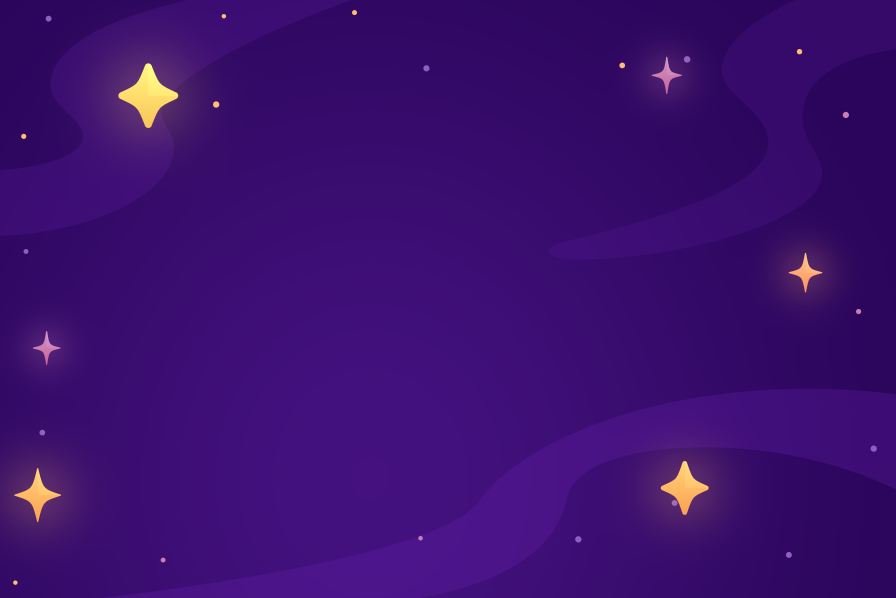
Reproduce this background procedurally as a WebGL 1 fragment shader.

```glsl
precision highp float;
// Violet night sky with flowing ribbons, glowing four-point stars and small dots.

uniform vec2 u_resolution;

// Lengths are in canvas heights.
const vec3 SKY_GLOW = vec3(0.265, 0.068, 0.495);
const vec3 SKY_EDGE = vec3(0.165, 0.020, 0.355);
const vec2 SKY_CENTER = vec2(0.62, 0.20);
const vec2 SKY_REACH = vec2(1.02, 1.15);
const vec3 RIBBON = vec3(0.40, 0.12, 0.68);
const vec3 GOLD = vec3(1.00, 0.87, 0.43);
const vec3 AMBER = vec3(1.00, 0.73, 0.40);
const vec3 PEACH = vec3(1.00, 0.67, 0.46);
const vec3 PINK = vec3(0.80, 0.49, 0.69);
const vec3 LILAC = vec3(0.56, 0.37, 0.76);
const float DOT_CELL = 0.214;
const float DOT_RADIUS = 0.0052;
const int CURVE_STEPS = 14;

// Path state: pen position, squared edge distance, side (-1 inside)
vec2 pen, start;
float edge2, side;

void moveTo(vec2 a) {
  pen = start = a;
  edge2 = 1e3;
  side = 1.0;
}

void lineTo(vec2 p, vec2 b) {
  vec2 e = b - pen, w = p - pen;
  vec2 r = w - e * clamp(dot(w, e) / max(dot(e, e), 1e-8), 0.0, 1.0);
  edge2 = min(edge2, dot(r, r));
  bvec3 c = bvec3(p.y >= pen.y, p.y < b.y, e.x * w.y > e.y * w.x);
  if (all(c) || all(not(c))) side = -side;
  pen = b;
}

void curveTo(vec2 p, vec2 b, vec2 c, vec2 d) {
  vec2 a = pen;
  for (int i = 1; i <= CURVE_STEPS; i++) {
    float t = float(i) / float(CURVE_STEPS), s = 1.0 - t;
    lineTo(p, s * s * s * a + 3.0 * s * t * (s * b + t * c) + t * t * t * d);
  }
}

float closePath(vec2 p) {
  lineTo(p, start);
  return side * sqrt(edge2);
}

float fill(float d) {
  return clamp(0.5 - d * u_resolution.y, 0.0, 1.0);
}

float upperLeftRibbon(vec2 p) {
  moveTo(vec2(0.361, 1.01));
  curveTo(p, vec2(0.186, 0.977), vec2(0.084, 0.922), vec2(0.084, 0.859));
  curveTo(p, vec2(0.084, 0.820), vec2(0.139, 0.805), vec2(0.139, 0.771));
  curveTo(p, vec2(0.139, 0.742), vec2(0.078, 0.719), vec2(-0.01, 0.715));
  lineTo(p, vec2(-0.01, 0.605));
  curveTo(p, vec2(0.156, 0.609), vec2(0.291, 0.678), vec2(0.291, 0.752));
  curveTo(p, vec2(0.291, 0.781), vec2(0.270, 0.789), vec2(0.270, 0.814));
  curveTo(p, vec2(0.270, 0.854), vec2(0.391, 0.932), vec2(0.615, 1.01));
  return closePath(p);
}

float upperRightRibbon(vec2 p) {
  moveTo(vec2(1.352, 1.01));
  curveTo(p, vec2(1.260, 0.971), vec2(1.207, 0.926), vec2(1.207, 0.883));
  curveTo(p, vec2(1.207, 0.840), vec2(1.285, 0.814), vec2(1.285, 0.762));
  curveTo(p, vec2(1.285, 0.684), vec2(1.094, 0.633), vec2(0.938, 0.594));
  curveTo(p, vec2(0.902, 0.584), vec2(0.914, 0.566), vec2(0.967, 0.566));
  curveTo(p, vec2(1.133, 0.566), vec2(1.375, 0.629), vec2(1.375, 0.709));
  curveTo(p, vec2(1.375, 0.742), vec2(1.342, 0.762), vec2(1.342, 0.805));
  curveTo(p, vec2(1.342, 0.863), vec2(1.396, 0.906), vec2(1.514, 0.920));
  lineTo(p, vec2(1.514, 1.01));
  return closePath(p);
}

float lowerRibbon(vec2 p) {
  moveTo(vec2(0.117, -0.006));
  curveTo(p, vec2(0.391, 0.023), vec2(0.732, 0.082), vec2(0.797, 0.156));
  curveTo(p, vec2(0.852, 0.244), vec2(1.055, 0.350), vec2(1.348, 0.350));
  curveTo(p, vec2(1.406, 0.350), vec2(1.465, 0.346), vec2(1.514, 0.338));
  lineTo(p, vec2(1.514, 0.174));
  curveTo(p, vec2(1.406, 0.229), vec2(1.289, 0.252), vec2(1.178, 0.252));
  curveTo(p, vec2(1.055, 0.252), vec2(0.957, 0.223), vec2(0.947, 0.164));
  curveTo(p, vec2(0.930, 0.072), vec2(0.820, 0.014), vec2(0.664, -0.006));
  return closePath(p);
}

// Concave star folded into one quadrant, with a soft halo
void drawStar(inout vec3 color, vec2 p, vec2 size, float waist, float tip, vec3 tint) {
  float halo = exp(-dot(p, p) / (2.4 * size.y * size.y));
  color = mix(color, tint, 0.20 * halo);
  if (length(p) > 2.0 * size.y) return;
  vec2 q = abs(p), r = size - tip, c = waist * r;
  moveTo(vec2(r.x, 0.0));
  curveTo(q, c, c, vec2(0.0, r.y));
  lineTo(q, vec2(-1.0, r.y));
  lineTo(q, vec2(-1.0));
  lineTo(q, vec2(r.x, -1.0));
  float d = closePath(q) - tip;
  float light = 0.10 * p.y / size.y + 0.04 * step(0.0, min(p.x, p.y));
  color = mix(color, tint + light * vec3(0.3, 1.0, 0.8), fill(d));
}

vec3 hash3(vec2 p) {
  vec3 k = vec3(dot(p, vec2(127.1, 311.7)), dot(p, vec2(269.5, 183.3)), dot(p, vec2(419.2, 371.9)));
  return fract(sin(k) * 43758.5);
}

// Jittered dots that leave the middle of the sky empty
void drawDots(inout vec3 color, vec2 p) {
  vec2 cell = floor(p / DOT_CELL);
  vec3 h = hash3(cell);
  vec2 center = (cell + 0.12 + 0.76 * h.xy) * DOT_CELL;
  float away = length((center - vec2(0.75, 0.5)) / vec2(0.62, 0.36));
  float radius = DOT_RADIUS * mix(0.7, 1.05, fract(h.z * 7.3));
  vec3 tint = h.z < 0.45 ? mix(PEACH, GOLD, 0.35) : (h.z < 0.85 ? LILAC : PINK);
  color = mix(color, tint, step(1.0, away) * fill(length(p - center) - radius));
}

void main() {
  vec2 p = gl_FragCoord.xy / u_resolution.y;
  float falloff = smoothstep(0.0, 1.0, length((p - SKY_CENTER) / SKY_REACH));
  vec3 color = mix(SKY_GLOW, SKY_EDGE, falloff);

  color = mix(color, RIBBON, 0.22 * fill(upperLeftRibbon(p)));
  color = mix(color, RIBBON, 0.18 * fill(upperRightRibbon(p)));
  color = mix(color, RIBBON, 0.29 * fill(lowerRibbon(p)));
  drawDots(color, p);

  drawStar(color, p - vec2(0.248, 0.840), vec2(0.050, 0.054), 0.30, 0.006, GOLD);
  drawStar(color, p - vec2(1.145, 0.184), vec2(0.040, 0.045), 0.28, 0.004, AMBER);
  drawStar(color, p - vec2(0.063, 0.172), vec2(0.039, 0.045), 0.22, 0.001, AMBER);
  drawStar(color, p - vec2(1.347, 0.544), vec2(0.028, 0.033), 0.18, 0.001, PEACH);
  drawStar(color, p - vec2(1.115, 0.874), vec2(0.025, 0.031), 0.16, 0.001, PINK);
  drawStar(color, p - vec2(0.078, 0.418), vec2(0.023, 0.028), 0.16, 0.001, PINK);
  gl_FragColor = vec4(color, 1.0);
}
```
